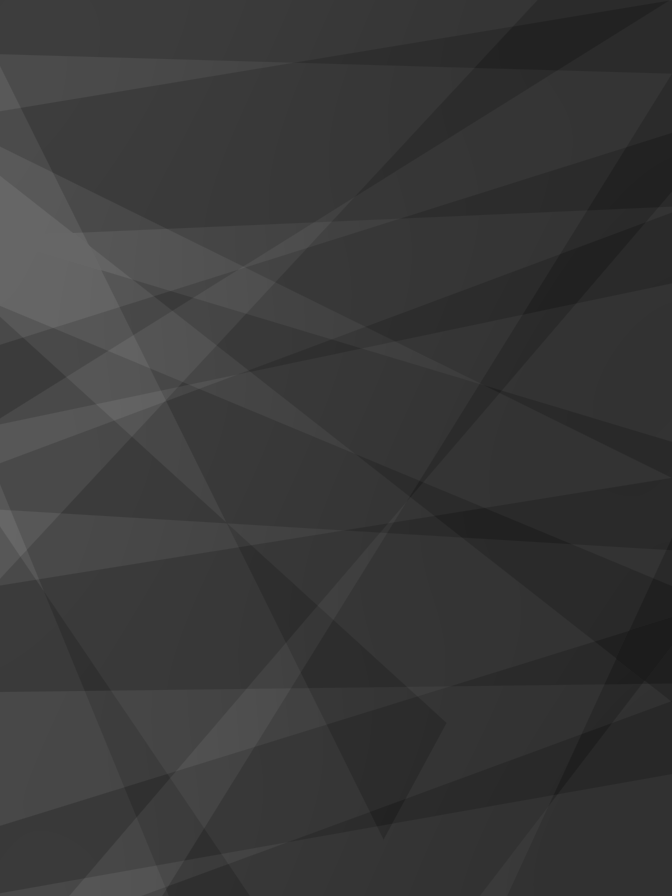
This background is drawn by a WebGL 2 fragment shader. Its source:

```glsl
#version 300 es
precision highp float;
// Draws dark grey paper crossed by translucent shards, lit from the left.

uniform vec2 u_resolution;
out vec4 outColor;

const float LIGHT_TONE = 0.046;
const float DARK_TONE = 0.036;

vec2 direction(float angle) {
    return vec2(cos(angle), sin(angle));
}

// Smooth coverage of the half plane to the left of a directed line
float halfPlane(vec2 p, vec2 origin, float angle, float blur) {
    vec2 normal = direction(angle + 1.5708);
    return clamp(0.5 + dot(p - origin, normal) / blur, 0.0, 1.0);
}

// Two crossing lines: a light wedge behind the crossing, a dark one ahead
float crossedShard(vec2 p, vec2 center, float angle, float spread, float reach, float blur) {
    float wedge = halfPlane(p, center, angle + spread, blur)
                - halfPlane(p, center, angle - spread, blur);
    vec2 tip = center + reach * direction(angle);
    float beforeTip = halfPlane(p, tip, angle + 2.0, blur);
    float leftGlow = mix(1.2, 0.65, smoothstep(0.0, 0.6, p.x));
    float light = LIGHT_TONE * leftGlow * max(wedge, 0.0);
    float dark = DARK_TONE * max(-wedge, 0.0) * beforeTip;
    return light - dark;
}

// Row of shards between two centers, turning from one angle to the other
float shardRow(vec2 p, int count, vec2 first, vec2 last, vec2 angles,
               float turn, float spread, float shift, float seed, float blur) {
    float tone = 0.0;
    for (int i = 0; i < count; i++) {
        float n = float(i);
        float along = n / float(count - 1);
        float varyA = fract(n * 0.618 + seed);
        float varyB = fract(n * 0.755 + seed * 1.7);
        vec2 center = mix(first, last, along);
        center.x += shift * (varyA - 0.5);
        float angle = mix(angles.x, angles.y, along) + turn * (varyB - 0.5);
        float width = spread * mix(0.55, 1.45, varyA);
        tone += crossedShard(p, center, angle, width, mix(0.35, 0.8, varyB), blur);
    }
    return tone;
}

void main() {
    vec2 p = gl_FragCoord.xy / u_resolution.y;
    float blur = 1.2 / u_resolution.y;

    // Base paper, falling off to the right and slightly downward
    float grey = mix(0.232, 0.198, smoothstep(0.0, 0.75, p.x));
    grey += 0.012 * (p.y - 0.5);
    grey += 0.002 * sin(dot(p, vec2(9.0, -13.0)));

    // Shallow rising shards, steep falling shards, steep rising shards
    grey += shardRow(p, 6, vec2(0.36, 0.06), vec2(0.34, 0.93), vec2(0.22, 0.1),
                     0.34, 0.1, 0.3, 0.37, blur);
    grey += shardRow(p, 4, vec2(0.07, 0.34), vec2(0.57, 0.57), vec2(-1.02, -0.38),
                     0.24, 0.15, 0.06, 0.15, blur);
    grey += shardRow(p, 3, vec2(0.6, 0.1), vec2(0.36, 0.78), vec2(1.1, 0.68),
                     0.16, 0.1, 0.1, 0.62, blur);

    outColor = vec4(vec3(clamp(grey, 0.11, 0.4)), 1.0);
}
```
